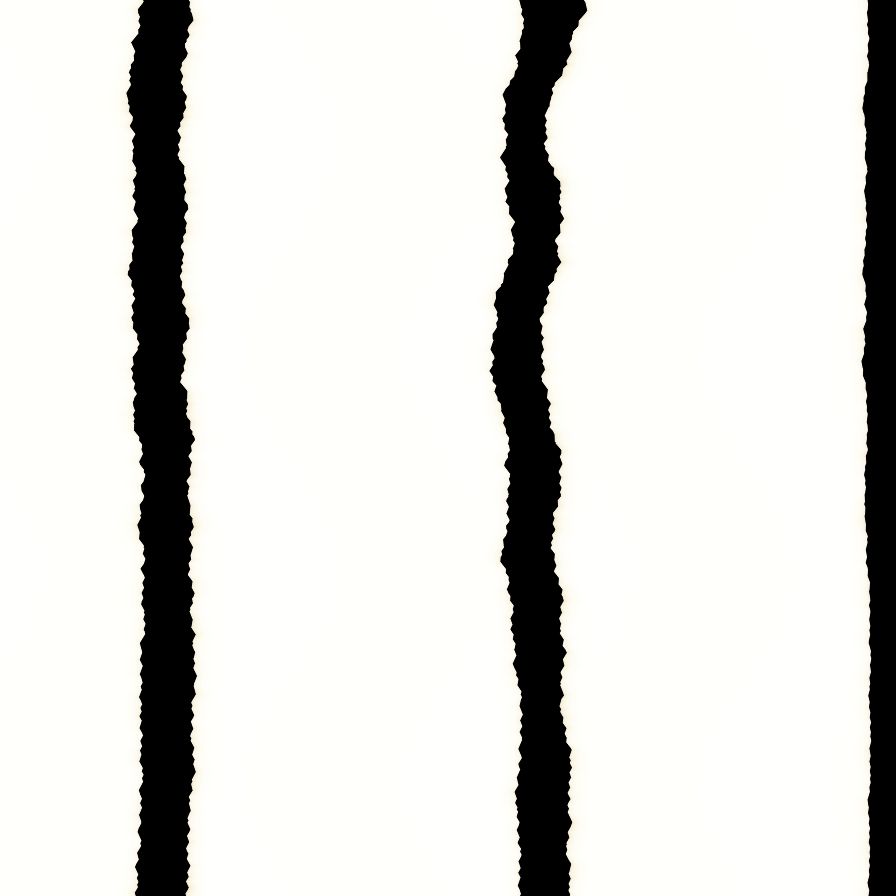
Give the GLSL for this pattern, as a Shadertoy shader.

```glsl
const float TAU = 6.2831853;
const int LINES = 3;
const float FIRST_X = 0.182;
const float SPACING = 0.415;

// One component per line, from left to right
const vec3 HALF_WIDTH = vec3(0.028, 0.028, 0.044);
const vec3 DRIFT = vec3(0.006, 0.012, 0.003);
const vec3 DRIFT_PHASE = vec3(0.28, 0.10, 0.20);
const vec3 WOBBLE = vec3(0.0015, 0.009, 0.001);
const vec3 ROUGHNESS = vec3(1.0, 1.0, 0.5);
const vec3 BITE_DEPTH = vec3(0.0, 0.014, 0.0);

const float WOBBLE_PERIOD = 0.26;
const float WOBBLE_PHASE = 0.74;
const float BITE_PERIOD = 0.62;
const float BITE_PHASE = 0.22;
const float BITE_REACH = 0.055;
const float FRINGE_WIDTH = 0.007;
const float TAN_WIDTH = 0.0025;

const vec3 PAPER = vec3(1.0, 1.0, 0.99);
const vec3 CREAM = vec3(0.98, 0.96, 0.85);
const vec3 TAN = vec3(0.92, 0.87, 0.82);
const vec3 INK = vec3(0.0);

float hash(float n) {
    return fract(sin(n * 127.1) * 43758.55);
}

// Distance to the nearest jittered point along one axis
float cellular(float y, float seed) {
    float cell = floor(y);
    float nearest = 1.0;
    for (int i = -1; i <= 1; i++) {
        float id = cell + float(i);
        nearest = min(nearest, abs(y - id - hash(id + seed * 17.3)));
    }
    return nearest;
}

// Broad bulges, small chips and fine teeth of a torn edge
float tornEdge(float y, float seed) {
    float calm = mix(0.45, 1.0, smoothstep(0.22, 0.42, y));
    float bulge = 0.012 * (cellular(y * 9.0, seed) - 0.28);
    float chip = 0.008 * (cellular(y * 27.0, seed + 3.0) - 0.28);
    float teeth = 0.005 * (cellular(y * 85.0, seed + 7.0) - 0.28);
    return calm * (bulge + chip) + teeth;
}

float lineCentre(int k, float y) {
    float drift = DRIFT[k] * cos(TAU * (y - DRIFT_PHASE[k]));
    float fade = mix(0.35, 1.0, smoothstep(0.3, 0.65, y));
    float wobble = WOBBLE[k] * fade * cos(TAU * (y - WOBBLE_PHASE) / WOBBLE_PERIOD);
    return FIRST_X + float(k) * SPACING + drift + wobble;
}

// Wedge-shaped notch in the right edge
float bite(int k, float y) {
    float offset = (fract((y - BITE_PHASE) / BITE_PERIOD + 0.5) - 0.5) * BITE_PERIOD;
    return BITE_DEPTH[k] * max(0.0, 1.0 - abs(offset) / BITE_REACH);
}

// Signed distances past the left and right edges
vec2 edgeDistances(int k, vec2 p) {
    float seed = float(k) * 2.0 + 1.0;
    float centre = lineCentre(k, p.y);
    float left = centre - HALF_WIDTH[k] - ROUGHNESS[k] * tornEdge(p.y, seed);
    float right = centre + HALF_WIDTH[k] + ROUGHNESS[k] * tornEdge(p.y, seed + 1.0);
    return vec2(left - p.x, p.x - right + bite(k, p.y));
}

void mainImage(out vec4 fragColor, in vec2 fragCoord) {
    vec2 p = fragCoord / iResolution.y;
    float pixel = 1.0 / iResolution.y;
    float ink = 0.0;
    float cream = 0.0;
    float tan_ = 0.0;

    for (int k = 0; k < LINES; k++) {
        vec2 edges = edgeDistances(k, p);
        float d = max(edges.x, edges.y);
        float outside = max(d, 0.0);
        float side = edges.y > edges.x ? 1.0 : 0.6;
        float mottle = 0.5 + cellular(p.y * 24.0, float(k) + 31.0 + side);
        ink = max(ink, 1.0 - smoothstep(-0.6 * pixel, 0.6 * pixel, d));
        cream = max(cream, side * mottle * exp(-outside / FRINGE_WIDTH));
        tan_ = max(tan_, side * mottle * exp(-outside / TAN_WIDTH));
    }

    // Paper, warm fringe, then ink
    vec3 color = PAPER;
    color.b -= 0.004 * sin(p.x * 19.0 + sin(p.y * 13.0));
    color = mix(color, CREAM, clamp(cream, 0.0, 1.0));
    color = mix(color, TAN, clamp(0.6 * tan_, 0.0, 1.0));
    color = mix(color, INK, ink);
    fragColor = vec4(clamp(color, 0.0, 1.0), 1.0);
}
```
